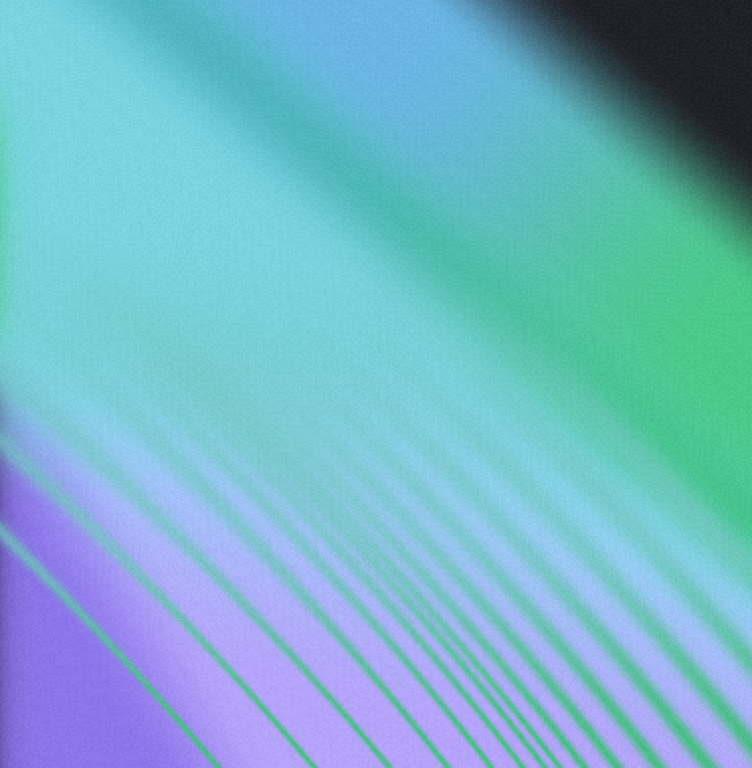
Write a Shadertoy shader that draws this background.

```glsl
// Draws soft diagonal bands of cyan and violet crossed by a fan of green curves.

const vec3 CYAN     = vec3(0.48, 0.83, 0.88);
const vec3 SKY      = vec3(0.42, 0.71, 0.90);
const vec3 EMERALD  = vec3(0.29, 0.79, 0.53);
const vec3 TEAL     = vec3(0.29, 0.70, 0.73);
const vec3 JADE     = vec3(0.25, 0.76, 0.53);
const vec3 ICE      = vec3(0.60, 0.82, 0.98);
const vec3 LAVENDER = vec3(0.71, 0.64, 0.98);
const vec3 VIOLET   = vec3(0.55, 0.46, 0.92);
const vec3 NIGHT    = vec3(0.125, 0.13, 0.15);
const vec3 LINE_LOW  = vec3(0.26, 0.75, 0.50);
const vec3 LINE_HIGH = vec3(0.45, 0.78, 0.76);

const float BAND_SLOPE  = 0.85;   // fall of the teal band
const float BAND_START  = 0.20;   // where it leaves the top edge
const float BAND_WIDTH  = 0.06;
const float FAN_CENTRE  = 0.745;  // densest point of the fan on the bottom edge
const int   FAN_LEFT    = 7;
const int   FAN_RIGHT   = 7;
const float LINE_WIDTH  = 0.0055;
const float LINE_SPREAD = 0.10;   // widening with height
const float GRAIN       = 0.035;
const float GRAIN_CELLS = 380.0;

float hash(vec2 p) {
    return fract(sin(dot(p, vec2(127.1, 311.7))) * 43758.5453);
}

// Foot of fan line k on the bottom edge; the spacing grows away from the centre
float fanFoot(float k) {
    float n = abs(k);
    float left = n * (0.0166 + n * (0.00283 + n * 0.00058));
    float right = n * (0.027 + n * 0.0057);
    return FAN_CENTRE + (k < 0.0 ? -left : right);
}

// Combined coverage of the curved lines, which blur and merge as they rise
float fanCoverage(vec2 uv) {
    float h = uv.y;
    float bend = h * (0.85 + 0.3 * h);
    float foot = uv.x + bend * (1.0 - 0.08 * smoothstep(0.5, 0.65, uv.x + bend));
    float strength = mix(0.95, 0.72, smoothstep(0.0, 0.35, h));
    strength *= 1.0 - smoothstep(0.32, 0.74, h);
    float gaps = 1.0;
    for (int i = -FAN_LEFT; i <= FAN_RIGHT; i++) {
        float k = float(i);
        float width = LINE_WIDTH + LINE_SPREAD * h * h + 0.0021 * max(k, 0.0);
        float d = (foot - fanFoot(k)) / width;
        gaps *= 1.0 - strength * exp(-d * d);
    }
    return 1.0 - gaps;
}

// Upper field: cyan, the teal band, blue to green, then the dark corner
vec3 upperField(vec2 uv) {
    float depth = 1.0 - uv.y;
    float across = (depth - BAND_SLOPE * (uv.x - BAND_START))
                 / length(vec2(1.0, BAND_SLOPE));
    float along = uv.x + depth;
    vec3 beyond = mix(SKY, EMERALD, smoothstep(0.55, 1.45, along));
    vec3 col = mix(beyond, CYAN, smoothstep(-0.12, 0.11, across));
    vec3 band = mix(TEAL, JADE, smoothstep(0.4, 1.5, along));
    float d = across / BAND_WIDTH;
    col = mix(col, band, 0.85 * exp(-d * d));
    return mix(NIGHT, col, smoothstep(-0.37, -0.225, across));
}

// Lower field: pale blue, lavender and violet
vec3 lowerField(vec2 uv) {
    float depth = 1.0 - uv.y;
    float warmth = smoothstep(0.55, 0.95, depth + 0.25 * (0.5 - uv.x));
    vec3 col = mix(ICE, LAVENDER, warmth);
    float fromCorner = uv.x - 0.55 * (depth - 0.6);
    return mix(VIOLET, col, smoothstep(-0.03, 0.15, fromCorner));
}

void mainImage(out vec4 fragColor, in vec2 fragCoord) {
    vec2 uv = fragCoord / iResolution.xy;
    float depth = 1.0 - uv.y;

    // Blend the two fields along a line that sinks towards the right
    float horizon = depth - 0.5 * max(uv.x - 0.55, 0.0);
    vec3 col = mix(upperField(uv), lowerField(uv), smoothstep(0.44, 0.66, horizon));

    // Glow on the left edge: green above, shaded violet below
    float edge = exp(-uv.x / 0.016);
    float greenEdge = smoothstep(0.05, 0.25, depth) * (1.0 - smoothstep(0.38, 0.5, depth));
    col = mix(col, EMERALD, 0.55 * edge * greenEdge);
    col *= 1.0 - 0.25 * edge * smoothstep(0.44, 0.56, depth);

    // Fan of lines
    vec3 lineColour = mix(LINE_LOW, LINE_HIGH, smoothstep(0.02, 0.34, uv.y));
    col = mix(col, lineColour, fanCoverage(uv));

    // Fine grain
    col += GRAIN * (hash(floor(uv * GRAIN_CELLS)) - 0.5);
    fragColor = vec4(clamp(col, 0.0, 1.0), 1.0);
}
```
